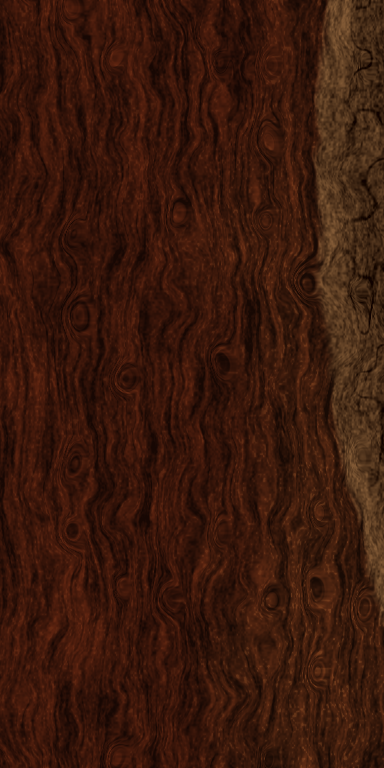
This texture is drawn by a Shadertoy shader. Its source:

```glsl
const vec3 HEART_DARK = vec3(0.100, 0.033, 0.015);
const vec3 HEART_LIGHT = vec3(0.325, 0.122, 0.054);
const vec3 BROWN_DARK = vec3(0.105, 0.044, 0.017);
const vec3 BROWN_LIGHT = vec3(0.345, 0.160, 0.072);
const vec3 SAP_DARK = vec3(0.150, 0.077, 0.029);
const vec3 SAP_LIGHT = vec3(0.460, 0.315, 0.185);

float hash(vec2 cell) {
    vec3 q = fract(cell.xyx * 0.1031);
    q += dot(q, q.yzx + 33.33);
    return fract((q.x + q.y) * q.z);
}

float noise(vec2 p) {
    vec2 cell = floor(p), f = fract(p);
    f = f * f * (3.0 - 2.0 * f);
    float low = mix(hash(cell), hash(cell + vec2(1, 0)), f.x);
    float high = mix(hash(cell + vec2(0, 1)), hash(cell + vec2(1, 1)), f.x);
    return mix(low, high, f.y);
}

float fbm(vec2 p) {
    float sum = 0.0, weight = 0.53;
    for (int i = 0; i < 4; i++) {
        sum += weight * noise(p);
        p = p * 2.03 + 17.0;
        weight *= 0.5;
    }
    return sum;
}

// Thin line along the contour of a field
float contour(float field, float level, float width) {
    return 1.0 - smoothstep(0.0, width, abs(field - level));
}

// Scattered oval bumps, one at most in each grid cell
float eyes(vec2 p, vec2 count, float share) {
    vec2 q = p * count;
    q.y += 0.5 * hash(vec2(floor(q.x), 7.0));
    vec2 cell = floor(q);
    vec2 shift = vec2(hash(cell + 31.0), hash(cell + 57.0)) - 0.5;
    float radius = mix(0.25, 0.4, hash(cell + 83.0));
    vec2 d = (fract(q) - 0.5 - 0.2 * shift) / radius;
    float bump = max(1.0 - dot(d, d), 0.0);
    return bump * bump * radius * step(hash(cell + 11.0), share);
}

// Sideways displacement that bends straight grain into waves and eyes
float figure(vec2 p) {
    float strength = mix(0.55, 1.3, noise(p * vec2(4.0, 3.0) + 8.0));
    float broad = noise(p * vec2(4.0, 4.5) + 3.0) - 0.5;
    float curl = noise(p * vec2(11.0, 11.0) + 41.0) - 0.5;
    float ripple = noise(p * vec2(25.0, 22.0) + 71.0) - 0.5;
    vec2 bent = p + vec2(0.03 * curl, 0.04 * broad);
    float knots = 0.19 * eyes(bent, vec2(8.0, 5.0), 0.3);
    return strength * (0.07 * broad + 0.048 * curl + 0.019 * ripple) + knots;
}

// Wavy broken stripes and dark veins, about 0.5 on average
float grain(vec2 p, float bend) {
    float x = p.x + bend;
    float wide = noise(vec2(x * 82.0, p.y * 6.0));
    float narrow = noise(vec2(x * 165.0 + 9.0, p.y * 12.0));
    float vein = contour(noise(vec2(x * 52.0 + 5.0, p.y * 7.0)), 0.36, 0.12);
    return 0.56 + 0.68 * (wide - 0.5) + 0.5 * (narrow - 0.5) - 0.23 * vein;
}

// Short upright pores, about -0.5 to 0.5
float pores(vec2 p, float bend) {
    vec2 q = vec2(p.x + 0.5 * bend, p.y);
    return 0.6 * noise(q * vec2(175.0, 80.0)) + 0.55 * noise(q * vec2(256.0, 170.0) + 19.0) - 0.575;
}

// Horizontal place where the pale sapwood begins
float sapEdge(float y) {
    float taper = max(1.6 - y, 0.0) / 1.15;
    float wobble = 0.05 * (fbm(vec2(y * 6.0, 2.0)) - 0.5);
    return 0.82 + 0.04 * smoothstep(1.7, 2.0, y) + 0.15 * taper * taper + wobble;
}

vec3 heartwood(vec2 p, float stripes, float fleck) {
    float cloud = fbm(p * vec2(5.0, 2.2) + 23.0) - 0.5;
    float tone = stripes + 0.36 * cloud + 0.62 * fleck;
    tone -= 0.14 * (1.0 - smoothstep(0.0, 0.07, p.x));
    float brown = smoothstep(0.4, 0.85, p.x + 0.5 * cloud) * (1.0 - 0.45 * smoothstep(0.9, 1.9, p.y));
    vec3 dark = mix(HEART_DARK, BROWN_DARK, brown);
    vec3 light = mix(HEART_LIGHT, BROWN_LIGHT, brown);
    vec3 color = mix(dark, light, clamp(tone, -0.05, 1.15));
    // Golden glints
    float glint = smoothstep(0.15, 0.42, fleck) * smoothstep(0.35, 0.8, tone);
    return color + vec3(0.08, 0.06, 0.03) * glint * (0.4 + 0.6 * brown);
}

vec3 sapwood(vec2 p, float stripes, float fleck, float inset) {
    float cloud = fbm(p * vec2(11.0, 5.5) + 55.0);
    float tone = 0.53 + 0.4 * (stripes - 0.5) + 0.85 * fleck + 0.6 * (cloud - 0.5);
    tone += 0.14 * (1.0 - smoothstep(0.02, 0.08, inset));
    tone -= 0.35 * smoothstep(0.04, 0.14, inset) * smoothstep(0.42, 0.58, cloud);
    // Dark ringed marks, away from the edge
    float ring = contour(noise(p * vec2(19.0, 13.0) + 12.0), 0.64, 0.07);
    tone -= 0.5 * ring * smoothstep(0.04, 0.10, inset);
    return mix(SAP_DARK, SAP_LIGHT, clamp(tone, -0.3, 1.15));
}

void mainImage(out vec4 fragColor, in vec2 fragCoord) {
    vec2 p = fragCoord / iResolution.xy * vec2(1.0, 2.0);
    float bend = figure(p);
    float stripes = grain(p, bend);
    float fleck = pores(p, bend);

    // Join the two woods, with a darker seam on the heartwood side
    float inset = p.x - sapEdge(p.y) + 0.25 * bend;
    float sap = smoothstep(-0.012, 0.016, inset + 0.02 * (stripes - 0.5));
    float seam = smoothstep(-0.08, -0.01, inset) * smoothstep(0.2, 0.9, p.y);
    vec3 heart = heartwood(p, stripes - 0.13 * seam, fleck);
    vec3 color = mix(heart, sapwood(p, stripes, fleck, inset), sap);
    fragColor = vec4(clamp(color, 0.0, 1.0), 1.0);
}
```
